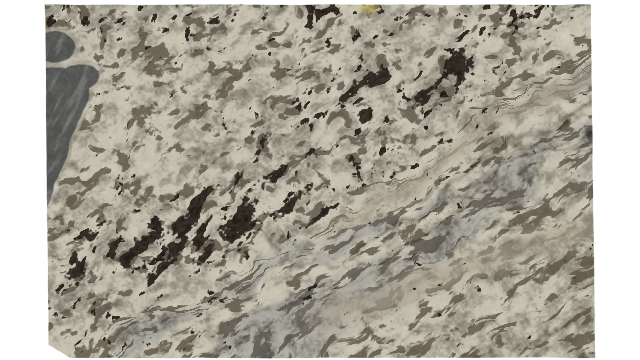
A WebGL 2 fragment shader for this texture:

```glsl
#version 300 es
precision highp float;
// A polished granite slab on white: cream grains, dark mica flecks and clusters,
// grey and beige bands rising to the right, and a slate inclusion at the left.
// Layers of rotated, stretched value noise are thresholded and masked by region.
uniform vec2 u_resolution;
out vec4 fragColor;

#define BASE_LIGHT 0.70
#define GRAIN_SCALE 38.0
#define GRAIN_CONTRAST 0.58
#define SPECK_LEVEL 0.565
#define CLUSTER_LEVEL 0.585
#define FLECK_LEVEL 0.75
#define BAND_ANGLE 0.54
#define CLUSTER_ANGLE 0.85
#define MICA vec3(0.15, 0.12, 0.10)
#define SLATE vec3(0.34, 0.34, 0.335)
#define CREAM vec3(0.77, 0.75, 0.68)
#define BEIGE vec3(0.64, 0.59, 0.52)

float hash(vec2 cell) {
  return fract(sin(dot(cell, vec2(127.1, 311.7))) * 43758.5);
}

float noise(vec2 p) {
  vec2 i = floor(p), f = fract(p);
  f = f * f * (3.0 - 2.0 * f);
  return mix(mix(hash(i), hash(i + vec2(1, 0)), f.x),
             mix(hash(i + vec2(0, 1)), hash(i + vec2(1, 1)), f.x), f.y);
}

float fbm(vec2 p) {
  float sum = 0.0, weight = 0.533;
  for (int i = 0; i < 4; i++) {
    sum += weight * noise(p);
    p = mat2(1.6, 1.2, -1.2, 1.6) * p + 17.3;
    weight *= 0.5;
  }
  return sum;
}

// Coordinates along and across a direction
vec2 turn(vec2 p, float angle) {
  float c = cos(angle), s = sin(angle);
  return vec2(c * p.x + s * p.y, c * p.y - s * p.x);
}

float bump(float x, float width) {
  return exp(-x * x / (width * width));
}

float segmentDistance(vec2 p, vec2 a, vec2 b) {
  vec2 ab = b - a;
  return length(p - a - ab * clamp(dot(p - a, ab) / dot(ab, ab), 0.0, 1.0));
}

// Signed distance to the slab with its chipped lower corner
float slabDistance(vec2 p) {
  float sides = max(0.135 - 0.010 * p.y - p.x, p.x - 1.653 + 0.012 * p.y);
  float ends = max(0.006 - p.y, p.y - 0.987);
  float chip = -dot(p - vec2(0.132, 0.044), vec2(0.514, 0.857));
  return max(max(sides, ends), chip);
}

// Signed distance to the slate: a round lobe above a tapering wedge
float slateDistance(vec2 p) {
  float upper = length((p - vec2(0.155, 0.868)) * vec2(0.9, 1.0)) - 0.047;
  float lobe = length((p - vec2(0.228, 0.787)) * vec2(0.75, 1.0)) - 0.037;
  float wedge = max(dot(p - vec2(0.139, 0.45), vec2(0.936, -0.352)), p.y - 0.808);
  return min(upper, min(lobe, wedge));
}

void main() {
  vec2 p = gl_FragCoord.xy / u_resolution.y;
  float pixel = 1.0 / u_resolution.y;
  vec2 warp = vec2(fbm(p * 13.0), fbm(p * 13.0 + 41.0)) - 0.5;
  vec2 band = turn(p + 0.05 * warp, BAND_ANGLE);
  vec2 streak = turn(p + 0.04 * warp, CLUSTER_ANGLE);

  // Regions
  float broad = fbm(p * 5.0 + 7.0) - 0.5;
  float across = band.y + 0.12 * broad;
  float lower = smoothstep(-0.09, -0.17, across);
  float grey = lower * smoothstep(-0.46, -0.34, across)
             * smoothstep(0.40, 0.58, fbm(band * vec2(4.0, 14.0) + 3.0));
  float belt = bump(segmentDistance(p, vec2(0.32, 0.22), vec2(1.24, 0.76)), 0.15);
  float rim = smoothstep(0.86, 0.97, p.y + 0.15 * broad);
  float sandy = bump(p.y - 0.29 * p.x + 0.118 + 0.08 * broad, 0.036)
              * smoothstep(0.75, 1.0, p.x);
  float pale = bump(across + 0.15, 0.022) * smoothstep(0.85, 1.05, p.x);

  // Pale grains and grey bands
  float grain = fbm(band * GRAIN_SCALE * vec2(0.8, 1.2)) - 0.5;
  float fine = noise(p * 150.0) - 0.5;
  float light = BASE_LIGHT + 0.22 * broad + GRAIN_CONTRAST * grain + 0.13 * fine;
  light = min(light, 0.74 + 0.25 * (light - 0.74)) - 0.10 * grey;

  // Mid-dark specks, drawn out into streaks within the bands
  vec2 speckScale = mix(vec2(30.0, 46.0), vec2(22.0, 62.0), lower);
  float speck = smoothstep(SPECK_LEVEL, SPECK_LEVEL + 0.11,
      fbm(band * speckScale + 23.0) + 0.04 * grey + 0.08 * broad);
  light = mix(light, 0.31, speck * (0.78 - 0.35 * max(sandy, pale)));
  float vein = bump(across + 0.225, 0.008) + 0.7 * bump(across + 0.29, 0.005);
  light -= 0.17 * vein * smoothstep(0.9, 1.1, p.x) * (0.5 + fbm(band * 30.0));

  // Warm in the shadows, neutral in the grey bands
  vec3 tint = mix(vec3(1.12, 1.0, 0.83), vec3(1.025, 1.0, 0.91), smoothstep(0.2, 0.65, light));
  tint = mix(tint, vec3(1.0, 1.0, 0.97), 0.6 * grey);
  vec3 color = light * tint;
  color = mix(color, BEIGE * (0.8 + 0.3 * light), 0.55 * max(sandy, pale));

  // Black clusters in the diagonal belt, smaller flecks elsewhere
  float cluster = fbm(streak * vec2(11.0, 25.0) + 5.0) + 0.10 * fine + 0.12 * grain;
  float clusterLevel = CLUSTER_LEVEL + 0.27 * (1.0 - belt);
  float fleck = fbm(streak * vec2(30.0, 46.0) + 61.0);
  float fleckLevel = FLECK_LEVEL - 0.13 * rim - 0.07 * belt + 0.03 * lower;
  float black = max(smoothstep(clusterLevel, clusterLevel + 0.06, cluster),
                    smoothstep(fleckLevel, fleckLevel + 0.06, fleck));
  color = mix(color, MICA * (1.0 + 0.7 * fine), 0.93 * black);

  // Slate inclusion with a cream border and faint streaks
  float slate = slateDistance(p + 0.03 * warp);
  float border = 1.0 - smoothstep(0.008, 0.014, slate);
  color = mix(color, CREAM * (0.88 + 0.5 * grain), 0.85 * border);
  float wisp = smoothstep(0.58, 0.75, fbm(turn(p, 1.1) * vec2(9.0, 45.0)));
  vec3 slateColor = SLATE * (1.0 + 0.12 * fine + 0.25 * grain) + 0.10 * wisp;
  color = mix(color, slateColor, 1.0 - smoothstep(-pixel, pixel, slate));

  // Yellow stain at the upper edge, then the white surround
  float stain = bump(length((p - vec2(1.025, 0.98)) * vec2(0.7, 1.0)), 0.016);
  color = mix(color, vec3(0.72, 0.65, 0.25), 0.7 * stain);
  float outside = smoothstep(-0.7 * pixel, 0.7 * pixel, slabDistance(p) + 0.004 * warp.x);
  fragColor = vec4(mix(clamp(color, 0.0, 1.0), vec3(1.0), outside), 1.0);
}
```
